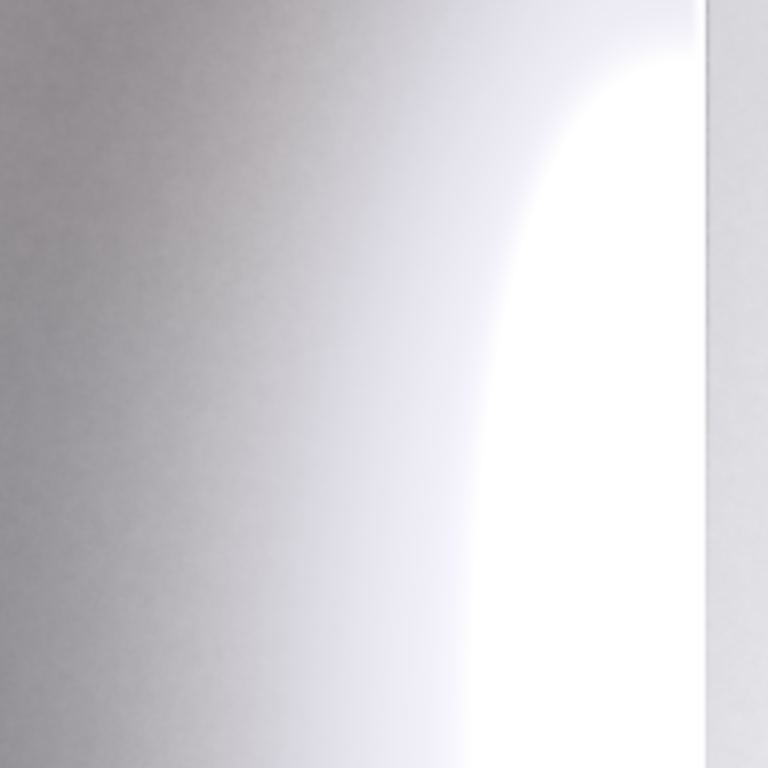
Give the GLSL for this texture, as a WebGL 1 fragment shader.

```glsl
precision highp float;
// A grainy pale wall with a curved pool of white light beside a narrow grey strip.
uniform vec2 u_resolution;

float hash(vec2 p) {
    vec3 q = fract(vec3(p.xyx) * 0.1031);
    q += dot(q, q.yzx + 33.33);
    return fract((q.x + q.y) * q.z);
}

float noise(vec2 p) {
    vec2 i = floor(p);
    vec2 f = fract(p);
    f = f * f * (3.0 - 2.0 * f);
    return mix(mix(hash(i), hash(i + vec2(1.0, 0.0)), f.x),
               mix(hash(i + vec2(0.0, 1.0)), hash(i + 1.0), f.x), f.y);
}

// Layered plaster grain, centred on zero and turned between layers
float grain(vec2 p) {
    float sum = 0.0;
    float weight = 0.4;
    p = mat2(0.8, 0.6, -0.6, 0.8) * p * 52.0;
    for (int i = 0; i < 3; i++) {
        sum += weight * (noise(p + float(i) * 17.3 + 90.0) - 0.5);
        p = mat2(1.5, 1.1, -1.1, 1.5) * p;
    }
    return sum;
}

// Approximate distance outside the rounded pool of light
float poolDistance(vec2 p) {
    vec2 q = vec2(max(0.915 - p.x, 0.0) / 0.303, p.y / 0.925);
    float radius = pow(pow(q.x, 2.5) + pow(q.y, 2.5), 0.4);
    return (radius - 1.0) * mix(0.303, 0.6, p.y * p.y);
}

vec3 wallColor(vec2 p) {
    // Broad falloff, leaning to the right towards the top
    float lean = p.x - 0.015 - 0.195 * p.y * p.y;
    float reach = 0.398 - 0.03 * pow(p.y, 4.0);
    float light = 0.562 + reach * smoothstep(-0.11, 0.62, lean);
    light += 0.026 * grain(p) * smoothstep(0.98, 0.68, light);

    // Violet greys, a faintly rosy upper left and cool highlights
    vec3 color = light + vec3(0.003, -0.005, 0.011);
    float warm = smoothstep(0.4, 1.0, p.y) * smoothstep(0.6, 0.2, p.x);
    color += warm * vec3(0.006, -0.005, -0.007);
    color += smoothstep(0.7, 0.95, light) * vec3(-0.006, -0.002, 0.018);

    // Bright pool and its soft halo
    float d = max(poolDistance(p) + 0.004, 0.0);
    color = mix(color, vec3(1.0), exp(-pow(d / 0.024, 1.4)));

    // Lit rim along the strip
    float rim = smoothstep(0.896, 0.914, p.x);
    return mix(color, vec3(1.0), 0.9 * rim);
}

vec3 stripColor(vec2 p) {
    float light = mix(0.882, 0.838, p.y) + 0.012 * smoothstep(0.92, 1.0, p.x);
    light += 0.018 * grain(p + 3.0);
    // Thin uneven shadow beside the rim
    float shadow = exp(-pow((p.x - 0.9215) / 0.003, 2.0));
    float uneven = 0.8 + 0.4 * noise(vec2(4.0, p.y * 130.0));
    light -= shadow * uneven * mix(0.02, 0.09, smoothstep(0.2, 0.8, p.y));
    return light + vec3(0.0, -0.003, 0.013);
}

void main() {
    vec2 p = gl_FragCoord.xy / u_resolution;
    float strip = smoothstep(0.9145, 0.922, p.x);
    vec3 color = mix(wallColor(p), stripColor(p), strip);
    gl_FragColor = vec4(clamp(color, 0.0, 1.0), 1.0);
}
```
